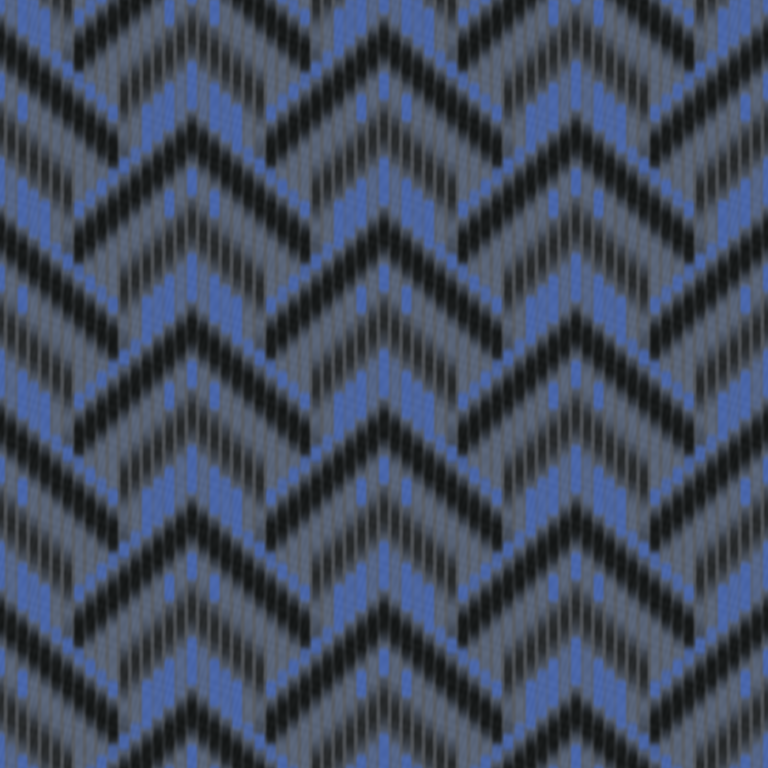
Write a Shadertoy shader that draws this pattern.

```glsl
// Woven chevrons in a half-drop repeat: dark arms edged in blue over slate ribs.
// Each vertical thread is a column whose bands step down away from the apex;
// neighbouring columns are blended softly, then split by a pale seam.

#define REPEATS_X 2.0     // chevrons across
#define REPEATS_Y 4.0     // chevrons down
#define HALF_THREADS 17.0 // threads from one apex to the neighbouring apex
#define STEP_DOWN 0.056   // drop per thread, in vertical repeats
#define PHASE 0.105       // drop of the first apex from the top
#define GRAIN 0.012       // strength of the fibre texture
#define SLATE vec3(0.35, 0.395, 0.475)
#define SEAM vec3(0.345, 0.355, 0.37)
#define BLUE vec3(0.285, 0.40, 0.67)
#define DARK vec3(0.085, 0.095, 0.095)
#define CHARCOAL vec3(0.15, 0.16, 0.165)

const float TAU = 6.2831853;

// Soft band on a wrapped unit axis
float band(float v, float centre, float halfWidth, float softness) {
    float dist = abs(fract(v - centre + 0.5) - 0.5);
    return 1.0 - smoothstep(halfWidth - softness, halfWidth + softness, dist);
}

// Threads between this one and the apex of the given chevron family
float apexDistance(float thread, float family) {
    float shifted = thread + HALF_THREADS * (1.0 + family);
    return abs(mod(shifted, 2.0 * HALF_THREADS) - HALF_THREADS);
}

// Colour of one thread in rgb, strength of its seam in a
vec4 threadColor(float thread, float y) {
    vec4 color = vec4(SLATE, 0.75);
    float arm = 0.0, strand = 0.0, blue = 0.0;

    for (float family = 0.0; family < 2.0; family++) {
        float d = apexDistance(thread, family);
        float v = fract(y - 0.5 * family - STEP_DOWN * d);
        float isOdd = mod(d, 2.0);

        // Dark arm and the charcoal strands beneath it
        arm = max(arm, band(v, 0.115, 0.105, 0.07) * (1.0 - smoothstep(10.0, 11.6, d)));
        strand = max(strand, band(v, 0.565, 0.105, 0.09) * step(d, 6.5));

        // Blue rim: a block near the apex, a thin line along the arms
        float rimHalf = d < 4.5 ? 0.125 : 0.042;
        float rimTone = d == 1.0 ? 0.3 : mix(0.95, 0.8, isOdd);
        float rim = band(v, -0.035 - rimHalf, rimHalf, 0.025);
        blue = max(blue, rim * rimTone * step(d, 10.5));

        // Blue flecks under the apex
        float fleck = band(v, 0.345, 0.07, 0.025);
        blue = max(blue, fleck * step(d, 2.5) * (1.0 - isOdd));
    }

    color = mix(color, vec4(CHARCOAL, 0.75), strand);
    color = mix(color, vec4(DARK, 0.22), arm);
    return mix(color, vec4(BLUE, 0.12), blue);
}

// Wrapping fibre texture from layered sines
float fibre(vec2 uv) {
    float a = sin(TAU * (31.0 * uv.x + 53.0 * uv.y) + 2.0 * sin(TAU * 19.0 * uv.y));
    float b = sin(TAU * (97.0 * uv.x - 41.0 * uv.y) + 2.0 * sin(TAU * 23.0 * uv.x));
    return 0.5 * (a + b);
}

void mainImage(out vec4 fragColor, in vec2 fragCoord) {
    vec2 uv = fragCoord / iResolution.xy;
    float column = uv.x * REPEATS_X * 2.0 * HALF_THREADS;
    float y = (1.0 - uv.y) * REPEATS_Y - PHASE;

    // Blend the two nearest threads
    float left = floor(column);
    float across = column - left;
    vec4 weave = mix(threadColor(left, y), threadColor(left + 1.0, y),
                     smoothstep(0.3, 0.7, across));

    // Pale seam between threads
    float seam = smoothstep(0.18, 0.48, 0.5 - abs(across - 0.5));
    vec3 color = mix(weave.rgb, SEAM, seam * weave.a);

    color += GRAIN * fibre(uv);
    fragColor = vec4(color, 1.0);
}
```
